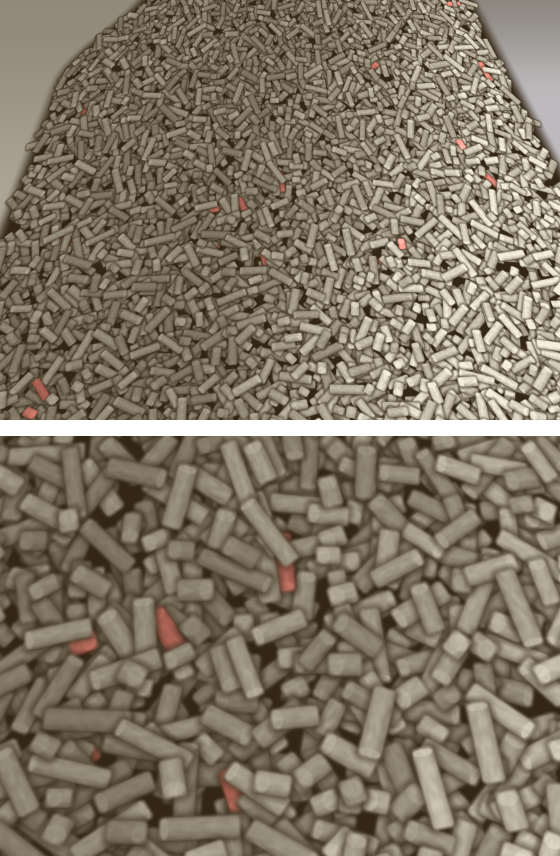
Top: the whole. Bottom: its middle third, enlarged.
Reproduce this texture procedurally as a WebGL 2 fragment shader.

```glsl
#version 300 es
precision highp float;

uniform vec2 u_resolution;
out vec4 fragColor;

#define CELL 0.058         // grid spacing at the near edge
#define LAYERS 7           // pellets stacked per cell
#define RADIUS 0.2         // pellet radius, in cells
#define MIN_HALF 0.22      // shortest half length, in cells
#define MAX_HALF 0.78      // longest half length, in cells
#define PERSPECTIVE 0.5    // shrinking towards the far edge
#define SHADOW 0.16        // contact shadow width, in cells
#define BLUR 0.0022        // edge softness, in canvas heights
#define DIM 0.51           // tone on the shaded side
#define BRIGHT 1.02        // tone on the lit side
#define GAP_COLOR vec3(0.20, 0.15, 0.08)
#define PALE_COLOR vec3(0.88, 0.85, 0.78)

vec3 hash3(vec2 p) {
    vec3 q = fract(p.xyx * vec3(0.1031, 0.1030, 0.0973));
    q += dot(q, q.yxz + 33.33);
    return fract((q.xxy + q.yzz) * q.zyx);
}

float gradientNoise(vec2 p) {
    vec2 i = floor(p), f = fract(p);
    vec2 s = f * f * f * (f * (f * 6.0 - 15.0) + 10.0);
    vec2 e = vec2(1.0, 0.0);
    float a = dot(hash3(i).xy * 2.0 - 1.0, f);
    float b = dot(hash3(i + e.xy).xy * 2.0 - 1.0, f - e.xy);
    float c = dot(hash3(i + e.yx).xy * 2.0 - 1.0, f - e.yx);
    float d = dot(hash3(i + e.xx).xy * 2.0 - 1.0, f - e.xx);
    return mix(mix(a, b, s.x), mix(c, d, s.x), s.y);
}

// Canvas to receding ground and back
vec2 toGround(vec2 p) {
    float w = 1.0 - PERSPECTIVE * p.y;
    return vec2(p.x / w, -log(w) / PERSPECTIVE);
}

vec2 toCanvas(vec2 g) {
    float w = exp(-PERSPECTIVE * g.y);
    return vec2(g.x * w, (1.0 - w) / PERSPECTIVE);
}

// Signed distance to the tray sides, positive over the pile
float pileInside(vec2 p) {
    float left = -0.667 + 0.38 * (p.y - 0.427) + 0.14 * smoothstep(0.8, 1.05, p.y);
    float right = 0.667 - 0.52 * (p.y - 0.583);
    return min(p.x - left, right - p.x) * 0.9;
}

float lightAt(vec2 p) {
    float slant = p.x + 0.32 * (0.5 - p.y) + 0.08 * gradientNoise(p * 4.0 + 20.0);
    return smoothstep(-0.2, 0.68, slant);
}

vec3 wallColor(vec2 p) {
    vec3 left = mix(vec3(0.68, 0.65, 0.60), vec3(0.57, 0.54, 0.48), smoothstep(0.45, 1.0, p.y));
    vec3 right = mix(vec3(0.74, 0.73, 0.74), vec3(0.55, 0.53, 0.50), smoothstep(0.75, 1.02, p.y));
    return mix(left, right, step(0.0, p.x));
}

// Paints one pellet and its contact shadow over the colour below
vec3 paintPellet(vec3 below, vec2 offset, vec3 shape, vec3 look, float tone, float soft) {
    float angle = shape.x * 6.28319;
    vec2 axis = vec2(cos(angle), sin(angle));
    vec2 q = vec2(dot(offset, axis), dot(offset, vec2(-axis.y, axis.x)));
    float halfLength = mix(MIN_HALF, MAX_HALF, shape.y * sqrt(shape.y));
    float radius = RADIUS * mix(0.88, 1.1, shape.z);

    // Rounded box silhouette
    float rounding = radius * 0.45;
    vec2 box = abs(q) - vec2(halfLength, radius) + rounding;
    float dist = length(max(box, 0.0)) + min(max(box.x, box.y), 0.0) - rounding;

    // Round body lit from above, with a pale cut end
    float across = clamp(q.y / radius, -1.0, 1.0);
    float shade = 0.46 + 0.54 * sqrt(1.0 - across * across);
    shade += 0.13 * across * (axis.x + 0.4 * axis.y);
    float capWidth = radius * mix(0.85, 0.35, shape.y);
    vec2 cap = vec2((q.x - halfLength + capWidth) / capWidth, q.y / radius);
    float cutEnd = 1.0 - smoothstep(0.65, 1.0, length(cap));
    shade = mix(shade, 1.13, cutEnd * 0.75);
    shade += 0.16 * gradientNoise(q * vec2(5.0, 11.0) + look.xy * 90.0);

    vec3 body = mix(GAP_COLOR, PALE_COLOR, min(tone * shade * mix(0.82, 1.16, look.x), 1.12));
    body = mix(body, body * vec3(1.3, 0.82, 0.82), step(0.994, look.y));
    below = mix(GAP_COLOR, below, mix(0.45, 1.0, smoothstep(-0.04, SHADOW, dist)));
    return mix(below, body, 1.0 - smoothstep(-soft, soft, dist));
}

void main() {
    vec2 p = (gl_FragCoord.xy - vec2(0.5 * u_resolution.x, 0.0)) / u_resolution.y;
    float scale = CELL * (1.0 - PERSPECTIVE * p.y);
    float soft = max(BLUR, 0.7 / u_resolution.y) / scale;
    vec2 ground = toGround(p) / CELL;
    float tone = mix(DIM, BRIGHT, lightAt(p));

    // Tray walls around the dark bed
    float inside = pileInside(p);
    vec3 color = mix(wallColor(p), GAP_COLOR, smoothstep(-0.025, 0.012, inside));

    // Stacked layers, far rows first so that near pellets overlap them
    for (int layer = 0; layer < LAYERS; layer++) {
        float level = float(layer);
        vec2 shift = hash3(vec2(level + 3.0, 7.0)).xy + 60.0;
        vec2 cell = floor(ground + shift);
        float layerTone = tone * mix(0.8, 1.04, level / float(LAYERS - 1));
        for (int row = 1; row >= -1; row--) {
            for (int column = -1; column <= 1; column++) {
                vec2 id = cell + vec2(column, row);
                vec2 center = id + hash3(id + level * 37.0).xy - shift;
                if (pileInside(toCanvas(center * CELL)) < 0.004) continue;
                vec3 shape = hash3(id + level * 53.0 + 211.0);
                vec3 look = hash3(id + level * 71.0 + 409.0);
                color = paintPellet(color, ground - center, shape, look, layerTone, soft);
            }
        }
    }
    fragColor = vec4(clamp(color, 0.0, 1.0), 1.0);
}
```
